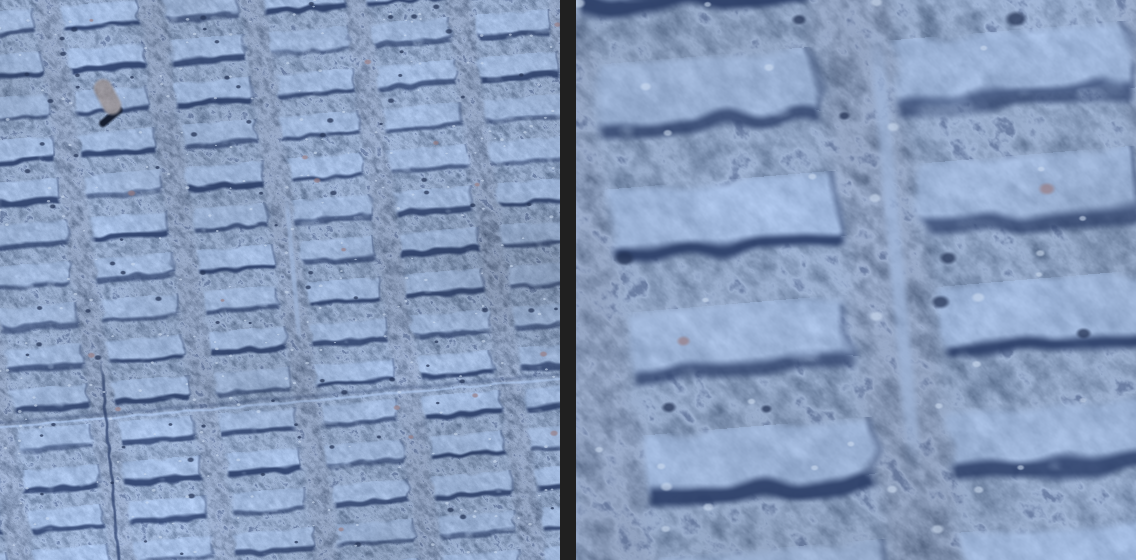
Left: the whole. Right: its middle third, enlarged.
Give the GLSL for this texture, as a Shadertoy shader.

```glsl
// Weathered blue paving: slanted columns of raised bars with shadows, grit, slab seams and a chip
#define COL_PITCH 0.1835
#define COL_LEAN 0.135
#define ROW_SLOPE 0.083
#define BAR_HALF 0.37
#define SHADOW_DEPTH 0.95
#define GRIT 0.34
#define BAR_COLOR vec3(0.625, 0.720, 0.865)
#define GROOVE_COLOR vec3(0.555, 0.635, 0.760)
#define CHANNEL_COLOR vec3(0.545, 0.615, 0.735)
#define SHADOW_COLOR vec3(0.180, 0.255, 0.420)
#define CHIP_COLOR vec3(0.590, 0.580, 0.610)

float hash(vec2 p) {
    vec3 q = fract(p.xyx * 0.1031);
    q += dot(q, q.yzx + 33.33);
    return fract((q.x + q.y) * q.z);
}

float noise(vec2 p) {
    vec2 i = floor(p), f = fract(p);
    f = f * f * (3.0 - 2.0 * f);
    return mix(mix(hash(i), hash(i + vec2(1, 0)), f.x),
               mix(hash(i + vec2(0, 1)), hash(i + vec2(1, 1)), f.x), f.y);
}

float fbm(vec2 p) {
    float sum = 0.0, amp = 0.5;
    for (int i = 0; i < 4; i++) {
        sum += amp * noise(p);
        p = mat2(1.6, 1.2, -1.2, 1.6) * p + 7.3;
        amp *= 0.55;
    }
    return sum / 1.01;
}

float segment(vec2 p, vec2 a, vec2 b) {
    vec2 d = b - a;
    return length(p - a - d * clamp(dot(p - a, d) / dot(d, d), 0.0, 1.0));
}

// Soft line of half width w at signed distance d
float stroke(float d, float w, float soft) {
    return 1.0 - smoothstep(w - soft, w + soft, abs(d));
}

// Column and row coordinates; bar centres and shadow lines fall on integers
vec2 barGrid(vec2 p) {
    float d = p.y + ROW_SLOPE * p.x - 0.438;
    return vec2((p.x - COL_LEAN * p.y - 0.3595) / COL_PITCH + 2.0, 13.37 * d + 0.562 * d * d);
}

// Scattered dots, one candidate in each cell
float specks(vec2 p, float cells, float chance) {
    vec2 id = floor(p * cells);
    vec2 c = 0.3 + 0.4 * vec2(hash(id + 3.1), hash(id + 8.7));
    float r = mix(0.10, 0.26, hash(id + 15.0));
    float d = length((fract(p * cells) - c) * vec2(0.8, 1.1));
    return step(hash(id + 41.0), chance) * (1.0 - smoothstep(r * 0.5, r + 0.06, d));
}

void mainImage(out vec4 fragColor, in vec2 fragCoord) {
    vec2 p = fragCoord / iResolution.xy;
    p.y = 1.0 - p.y;
    float soft = max(0.002, 1.0 / iResolution.y);

    // Diagonal scratches, grain and ragged offsets
    float scratch = fbm(vec2(p.x + p.y, p.x - p.y) * vec2(45.0, 95.0));
    float grain = fbm(p * 105.0 + 20.0);
    vec2 ragged = vec2(noise(p * 70.0), noise(p * 45.0 + 9.0)) - 0.5;

    // Bar cell
    vec2 g = barGrid(p), id = floor(g + 0.5);
    vec2 f = g - id + ragged * vec2(0.05, 0.10);
    float wear = hash(id + 50.0);
    float halfWidth = BAR_HALF + 0.04 * (hash(id + 71.0) - 0.5);
    float across = 1.0 - smoothstep(halfWidth - 0.025, halfWidth + 0.025, abs(f.x));
    float bar = across * smoothstep(-0.54, -0.43, f.y) * (1.0 - smoothstep(-0.02, 0.05, f.y));

    // Base surface with pits
    vec3 col = mix(GROOVE_COLOR, CHANNEL_COLOR, smoothstep(0.33, 0.43, abs(f.x)));
    col = mix(col, BAR_COLOR, bar * mix(0.95, 0.65, wear));
    col += GRIT * mix(1.0, 0.42, bar) * (scratch - 0.5 + 0.8 * (grain - 0.5));
    float pits = smoothstep(0.57, 0.76, mix(scratch, grain, 0.5)) * (1.0 - bar);
    col = mix(col, SHADOW_COLOR, 0.55 * pits);

    // Shadow under each bar, broken where worn
    float thick = mix(0.045, 0.085, hash(id + 23.0));
    float broken = smoothstep(0.12, 0.5, noise(p * vec2(55.0, 90.0) + 31.0) + 0.35 * (1.0 - wear));
    float strength = mix(SHADOW_DEPTH, 0.50, wear * wear) * mix(0.5, 1.0, broken);
    col = mix(col, SHADOW_COLOR, across * stroke(f.y - 0.035, thick, 0.045) * strength);
    float side = stroke(f.x - halfWidth, 0.012, 0.014) * step(f.y, 0.0);
    col = mix(col, SHADOW_COLOR, 0.35 * side * broken);

    // Slab seams and a pale ridge
    float level = p.y + 0.088 * p.x - 0.762 + 0.004 * ragged.y;
    col = mix(col, SHADOW_COLOR, 0.32 * stroke(level + 0.006, 0.003, 0.004));
    col = mix(col, BAR_COLOR * 1.08, 0.6 * stroke(level - 0.002, 0.002, soft));
    float joint = p.x - 0.189 - 0.09 * (p.y - 0.742) + 0.004 * ragged.x;
    float jointSpan = smoothstep(0.62, 0.70, p.y);
    col = mix(col, SHADOW_COLOR, 0.75 * jointSpan * stroke(joint, 0.0025, soft));
    float ridge = p.x - 0.514 - 0.09 * (p.y - 0.378);
    float ridgeSpan = smoothstep(0.34, 0.39, p.y) * (1.0 - smoothstep(0.58, 0.62, p.y));
    col = mix(col, BAR_COLOR, 0.65 * ridgeSpan * stroke(ridge, 0.004, 0.003));

    // Broad light and stains
    vec2 dim = (p - vec2(0.98, 0.47)) * vec2(5.0, 8.0);
    float glow = smoothstep(-soft, soft, level) * (1.0 - smoothstep(0.2, 0.65, p.x));
    col *= 1.0 + 0.16 * (fbm(p * 6.0 + 4.0) - 0.5) - 0.14 * exp(-dot(dim, dim)) + 0.06 * glow;

    // Loose grit, rust flecks and a stone chip
    col = mix(col, SHADOW_COLOR * 0.8, 0.75 * specks(p, 48.0, 0.035));
    col = mix(col, vec3(0.80, 0.86, 0.94), 0.6 * specks(p + 0.37, 80.0, 0.04));
    col = mix(col, vec3(0.60, 0.50, 0.53), 0.7 * specks(p + 0.71, 42.0, 0.008));
    float chip = segment(p, vec2(0.184, 0.158), vec2(0.200, 0.188)) - 0.016;
    float chipShadow = segment(p, vec2(0.184, 0.220), vec2(0.212, 0.197)) - 0.006;
    col = mix(col, SHADOW_COLOR * 0.45, 1.0 - smoothstep(-0.003, 0.004, chipShadow));
    col = mix(col, CHIP_COLOR + 0.12 * (grain - 0.5), 1.0 - smoothstep(-0.004, 0.005, chip));
    fragColor = vec4(clamp(col, 0.0, 1.0), 1.0);
}
```
